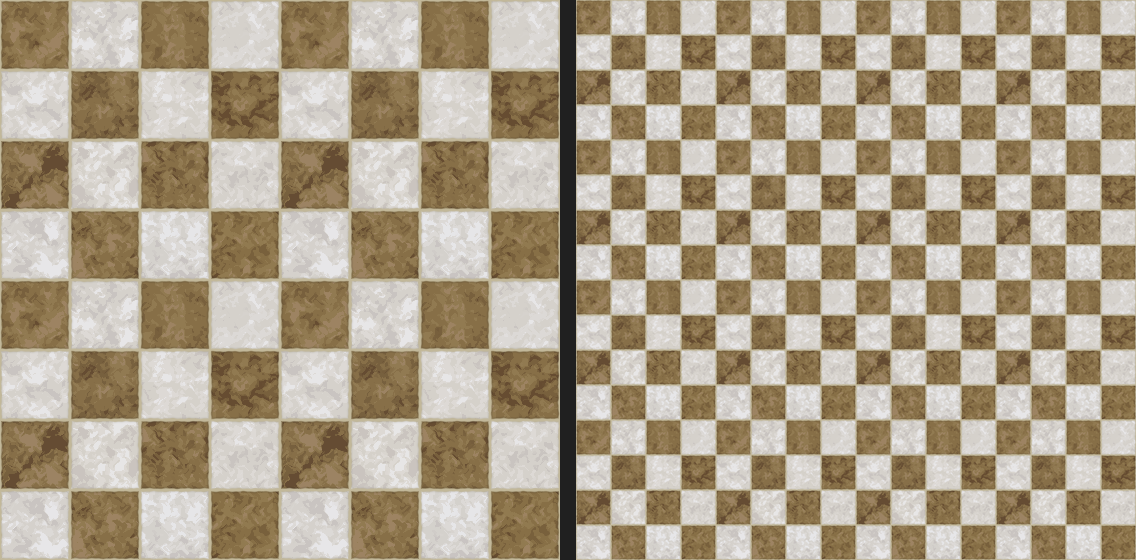
Left, the tile; right, the same tile 2 across and 2 down.
Give the GLSL for this texture, as a WebGL 1 fragment shader.

```glsl
precision highp float;
// Checkerboard of mottled brown and off-white stone tiles with thin beige grout.

uniform vec2 u_resolution;

#define TILES 8.0          // tiles across and down
#define PERIOD 4.0         // tiles before the mottling repeats
#define GROUT 0.022        // half width of the grout, in tiles
#define WOBBLE 0.007       // roughness of the tile edges
#define SOFTNESS 0.018     // blur between mottling tones
#define FACET 22.0         // hardness of the flake outlines
#define GROUT_COLOR vec3(0.74, 0.70, 0.58)
#define BROWN vec3(0.53, 0.435, 0.275)
#define CREAM vec3(0.835, 0.82, 0.795)

float hash(vec2 p) {
  return fract(sin(dot(p, vec2(127.1, 311.7))) * 4375.85);
}

// Cellular noise: each cell is a nearly flat facet with a random value.
float facets(vec2 p) {
  vec2 base = floor(p);
  vec2 sum = vec2(0.0);
  for (int y = -1; y <= 1; y++) {
    for (int x = -1; x <= 1; x++) {
      vec2 cell = base + vec2(float(x), float(y));
      vec2 jitter = vec2(hash(cell + 3.7), hash(cell + 9.2));
      vec2 d = cell + 0.1 + 0.8 * jitter - p;
      float weight = exp(-FACET * dot(d, d));
      sum += weight * vec2(hash(cell), 1.0);
    }
  }
  return sum.x / sum.y;
}

// Three sizes of flake, bent by sines so that their outlines are ragged.
float mottling(vec2 p, vec2 seed) {
  vec2 q = p + 0.025 * sin(p.yx * 19.0 + seed * 2.3)
             + 0.012 * sin(p.yx * 47.0 + seed.yx * 4.1);
  float broad = facets(q * 3.3 + seed * 31.0);
  float medium = facets(q * 9.0 + seed * 43.0 + 7.0);
  float fine = facets(q * 19.0 + seed * 59.0 + 13.0);
  return 0.36 * broad + 0.38 * medium + 0.26 * fine;
}

float above(float edge, float v) {
  return smoothstep(edge - SOFTNESS, edge + SOFTNESS, v);
}

vec3 brownStone(float tone) {
  vec3 c = mix(vec3(0.40, 0.30, 0.19), vec3(0.47, 0.375, 0.235), above(0.27, tone));
  c = mix(c, BROWN, above(0.39, tone));
  c = mix(c, vec3(0.57, 0.48, 0.315), above(0.56, tone));
  return mix(c, vec3(0.615, 0.515, 0.38), above(0.69, tone));
}

vec3 creamStone(float tone) {
  vec3 c = mix(vec3(0.79, 0.77, 0.755), CREAM, above(0.28, tone));
  c = mix(c, vec3(0.865, 0.85, 0.835), above(0.50, tone));
  return mix(c, vec3(0.905, 0.90, 0.905), above(0.64, tone));
}

void main() {
  vec2 p = gl_FragCoord.xy / u_resolution * TILES;
  float pixel = TILES / min(u_resolution.x, u_resolution.y);
  vec2 tile = floor(p);
  vec2 local = fract(p);
  vec2 seed = mod(tile, PERIOD);

  // Each tile has its own contrast, lightness and warmth.
  float contrast = mix(0.7, 1.25, hash(seed + 21.3));
  float shade = hash(seed + 45.8) - 0.5;
  float warmth = hash(seed + 63.1) - 0.5;
  float tone = 0.5 + (mottling(local, seed) - 0.5) * contrast + 0.08 * shade;

  float isBrown = mod(tile.x + tile.y, 2.0);
  vec3 stone = mix(creamStone(tone), brownStone(tone), isBrown);
  stone += 0.018 * warmth * vec3(0.3, 0.0, -1.0);

  // Distance to the uneven tile edge, with a faint shadow just inside it.
  vec2 side = 0.5 - abs(local - 0.5);
  vec2 rough = sin(local.yx * 23.0 + seed * 5.0 + tile.yx)
             + 0.6 * sin(local.yx * 57.0 + seed.yx * 3.0);
  rough = sin(local.yx * 23.0 + seed * 5.0) + 0.6 * sin(local.yx * 57.0 + seed.yx * 3.0);
  vec2 inset = side - GROUT - WOBBLE * 0.6 * rough;
  float edge = min(inset.x, inset.y);
  stone *= 1.0 - mix(0.05, 0.13, isBrown) * (1.0 - smoothstep(0.0, 0.035, edge));

  // Grout, slightly lighter along its middle.
  float middle = min(side.x, side.y) / GROUT;
  vec3 grout = GROUT_COLOR + 0.03 * (1.0 - smoothstep(0.0, 1.0, middle));

  float blend = max(pixel, 0.004);
  gl_FragColor = vec4(mix(grout, stone, smoothstep(-blend, blend, edge)), 1.0);
}
```
